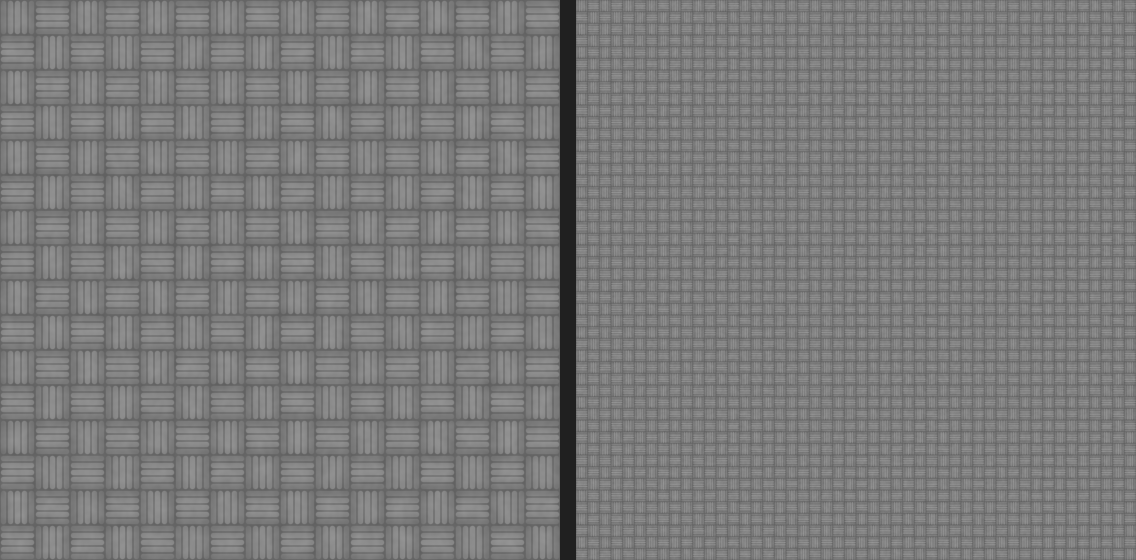
Left, the tile; right, the same tile 3 across and 3 down.
Give the GLSL for this pattern, as a Shadertoy shader.

```glsl
const float CELLS = 16.0;          // cells across and down, even so that it tiles
const float STRIPS = 5.0;          // strips in each cell
const float GROOVE_WIDTH = 0.23;   // soft groove edge, in strip widths
const float SEAM_TONE = 0.395;     // groove at the cell border
const float GROOVE_TONE = 0.445;   // groove in the cell middle
const float OUTER_TONE = 0.474;    // outermost strips
const float INNER_TONE = 0.556;    // middle strip
const float END_SHADE = 0.025;     // darkening toward strip ends
const float STRIP_VARIATION = 0.012;
const float MOTTLE = 0.028;
const float COARSE_PERIOD = 40.0;  // noise lattice cells per canvas
const float FINE_PERIOD = 96.0;

float hash(vec2 p) {
    vec3 q = fract(p.xyx * vec3(0.1031, 0.1030, 0.0973));
    q += dot(q, q.yzx + 33.33);
    return fract((q.x + q.y) * q.z);
}

// Gradient at a lattice point, wrapped to the period
vec2 gradient(vec2 lattice, float period) {
    float angle = 6.28318 * hash(mod(lattice, period) + period);
    return vec2(cos(angle), sin(angle));
}

float gradientNoise(vec2 uv, float period) {
    vec2 p = uv * period;
    vec2 i = floor(p);
    vec2 f = p - i;
    vec2 u = f * f * f * (f * (f * 6.0 - 15.0) + 10.0);
    vec2 e = vec2(1.0, 0.0);
    float a = dot(gradient(i, period), f);
    float b = dot(gradient(i + e.xy, period), f - e.xy);
    float c = dot(gradient(i + e.yx, period), f - e.yx);
    float d = dot(gradient(i + e.xx, period), f - e.xx);
    return mix(mix(a, b, u.x), mix(c, d, u.x), u.y);
}

// Distance to a round-ended strip of unit width, lying along x
float stripDistance(vec2 p) {
    float straight = 0.5 * STRIPS - 0.5;
    return length(vec2(max(abs(p.x) - straight, 0.0), p.y)) - 0.5;
}

void mainImage(out vec4 fragColor, in vec2 fragCoord) {
    vec2 uv = fragCoord / iResolution.xy;
    vec2 cell = floor(uv * CELLS);
    vec2 local = fract(uv * CELLS);

    // Alternate the direction: x runs along the strips, y across them
    bool upright = mod(cell.x + cell.y, 2.0) > 0.5;
    vec2 p = upright ? local.yx : local;

    float strip = floor(p.y * STRIPS);
    vec2 stripPos = vec2((p.x - 0.5) * STRIPS, fract(p.y * STRIPS) - 0.5);
    float body = smoothstep(0.0, GROOVE_WIDTH, -stripDistance(stripPos));

    // Each cell bulges toward its middle
    vec2 inset = 0.5 - abs(p - 0.5);
    float bulge = smoothstep(0.0, 0.42, inset.y);
    float ends = 1.0 - smoothstep(0.0, 0.3, inset.x);
    float stripTone = mix(OUTER_TONE, INNER_TONE, bulge) - END_SHADE * ends;
    stripTone += STRIP_VARIATION * (hash(cell + vec2(strip * 17.0, 5.0)) - 0.5);
    float grooveTone = mix(SEAM_TONE, GROOVE_TONE, bulge * (1.0 - ends));
    float tone = mix(grooveTone, stripTone, body);

    // Cloudy wear
    float wear = gradientNoise(uv, COARSE_PERIOD) + 0.6 * gradientNoise(uv, FINE_PERIOD);
    tone += MOTTLE * wear;

    fragColor = vec4(vec3(tone), 1.0);
}
```
